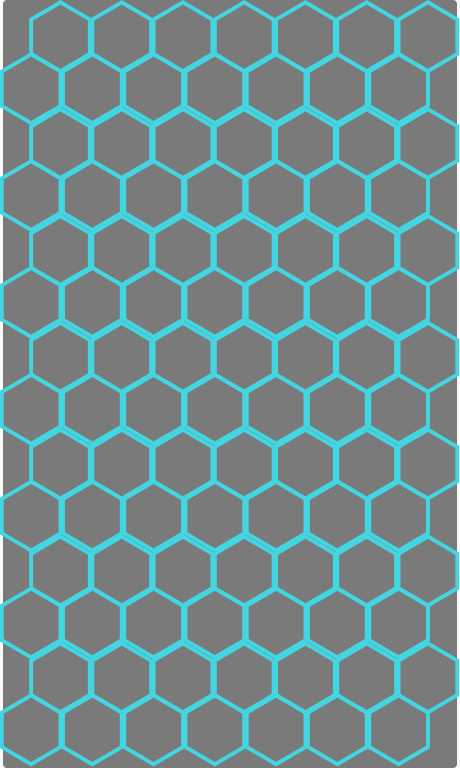
A Shadertoy shader for this pattern:

```glsl
// Honeycomb of outlined cyan hexagons in paired, staggered rows on a grey rounded panel.

// Lengths are fractions of the canvas height, with y measured downwards.
const vec2  COUNT      = vec2(7.0, 7.0);          // columns, row pairs
const vec2  PITCH      = vec2(0.07974, 0.13913);  // column step, row pair step
const vec2  UPPER_ROW  = vec2(0.07876, 0.0478);   // first centre of each pair's upper row
const vec2  LOWER_ROW  = vec2(0.04055, 0.1155);   // first centre of each pair's lower row
const float APOTHEM    = 0.03626;                 // centre to inner side
const float STROKE     = 0.0051;
const float NARROWING  = 1.015;                   // hexagons are slightly slim
const float MARGIN     = 0.0039;
const float CORNER     = 0.0052;

const vec3 PAPER = vec3(0.98);
const vec3 GREY  = vec3(0.48);
const vec3 CYAN  = vec3(0.26, 0.84, 0.89);

// Signed distance to a pointy-top hexagon, with mitred corners.
float hexagon(vec2 p, float apothem) {
    p = abs(p);
    return max(p.x, dot(p, vec2(0.5, 0.8660254))) - apothem;
}

float roundedBox(vec2 p, vec2 halfSize, float radius) {
    vec2 q = abs(p) - halfSize + radius;
    return length(max(q, 0.0)) + min(max(q.x, q.y), 0.0) - radius;
}

// Distance to the outlines of a finite grid of hexagons.
float hexGrid(vec2 p, vec2 firstCentre, vec2 pitch, vec2 count) {
    vec2 cell = clamp(round((p - firstCentre) / pitch), vec2(0.0), count - 1.0);
    vec2 q = p - firstCentre - cell * pitch;
    q.x *= NARROWING;
    float centreLine = hexagon(q, APOTHEM + 0.5 * STROKE);
    return abs(centreLine) - 0.5 * STROKE;
}

float coverage(float dist, float pixel) {
    return clamp(0.5 - dist / pixel, 0.0, 1.0);
}

void mainImage(out vec4 fragColor, in vec2 fragCoord) {
    float pixel = 1.0 / iResolution.y;
    vec2 canvas = iResolution.xy * pixel;
    vec2 p = vec2(fragCoord.x, iResolution.y - fragCoord.y) * pixel;

    // Panel, inset at the left and right
    float panel = roundedBox(p - 0.5 * canvas, 0.5 * canvas - vec2(MARGIN, 0.0), CORNER);
    vec3 color = mix(PAPER, GREY, coverage(panel, pixel));

    // Unequal row gaps give alternating thin and thick slanted lines
    float lines = min(hexGrid(p, UPPER_ROW, PITCH, COUNT),
                      hexGrid(p, LOWER_ROW, PITCH, COUNT));
    color = mix(color, CYAN, coverage(lines, pixel));

    fragColor = vec4(color, 1.0);
}
```
